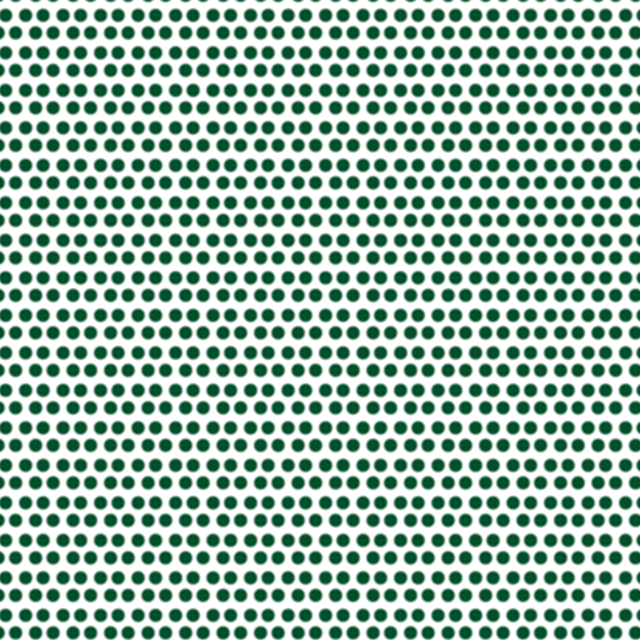
This pattern is drawn by a Shadertoy shader. Its source:

```glsl
// Dense staggered rows of soft green dots on white.
// Each square tile holds two rows of two dots at slightly uneven gaps;
// the nearest dot is found by wrapped distance and drawn with a soft rim.

#define TILES 17.0667                  // tiles across the canvas height
#define FIRST_DOT vec2(0.150, 0.410)   // within a tile, from its top left
#define DOT_GAP 0.5333                 // between the two dots of a row
#define ROW_STEP vec2(0.2667, 0.4667)  // from first row to second
#define RADIUS 0.174                   // mid-rim radius, in tiles
#define SOFTNESS 0.053                 // half width of the rim, in tiles
#define LOBE_SIZE 0.075                // width of the paler cross in a dot
#define PAPER vec3(1.0)
#define GREEN vec3(0.012, 0.320, 0.170)
#define DEEP_GREEN vec3(0.000, 0.285, 0.140)

// Offset from the nearest dot centre, in tiles
vec2 nearestDot(vec2 p) {
    vec2 nearest = vec2(1.0);
    for (int i = 0; i < 4; i++) {
        float row = float(i / 2);
        float column = float(i % 2);
        vec2 offset = p - FIRST_DOT - row * ROW_STEP - vec2(column * DOT_GAP, 0.0);
        offset -= round(offset);
        if (dot(offset, offset) < dot(nearest, nearest)) nearest = offset;
    }
    return nearest;
}

void mainImage(out vec4 fragColor, in vec2 fragCoord) {
    // Tile space, measured down from the top left
    vec2 p = vec2(fragCoord.x, iResolution.y - fragCoord.y) / iResolution.y * TILES;
    vec2 offset = nearestDot(p);

    // Soft rim, never thinner than a pixel
    float rim = max(SOFTNESS, 0.75 * TILES / iResolution.y);
    float coverage = 1.0 - smoothstep(RADIUS - rim, RADIUS + rim, length(offset));

    // Four slightly deeper lobes around a faint cross
    vec2 lobes = smoothstep(vec2(0.0), vec2(LOBE_SIZE), abs(offset));
    vec3 ink = mix(GREEN, DEEP_GREEN, lobes.x * lobes.y);

    fragColor = vec4(mix(PAPER, ink, coverage), 1.0);
}
```
